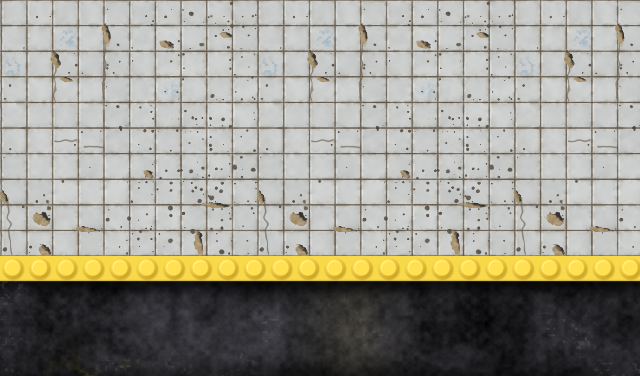
Give the GLSL for this texture, as a Shadertoy shader.

```glsl
// A worn tiled wall above a yellow strip of raised studs and a dark concrete face.
// The wall is a ten by ten tile panel repeated sideways; chips, specks, cracks
// and stains come from distance functions roughened by value noise.

#define WALL_Y 0.319
#define STRIP_Y 0.252
#define TILE vec2(0.0683, 0.0681)
#define PANEL 10.0
#define STUD_PITCH 0.0714
#define STUD_RADIUS 0.0265
#define GROUT_WIDTH 0.026
#define GROUT_COLOR vec3(0.36, 0.31, 0.25)
#define GLAZE_COLOR vec3(0.795, 0.805, 0.80)
#define CLAY_COLOR vec3(0.67, 0.59, 0.45)
#define STRIP_COLOR vec3(0.97, 0.85, 0.29)

float hash(vec2 p) {
    return fract(sin(dot(p, vec2(127.1, 311.7))) * 43758.5453);
}

float noise(vec2 p) {
    vec2 i = floor(p), f = fract(p);
    f = f * f * (3.0 - 2.0 * f);
    return mix(mix(hash(i), hash(i + vec2(1, 0)), f.x),
               mix(hash(i + vec2(0, 1)), hash(i + vec2(1, 1)), f.x), f.y);
}

float fbm(vec2 p) {
    float sum = 0.0, amp = 0.53;
    for (int i = 0; i < 4; i++) {
        sum += amp * noise(p);
        p = p * 2.03 + 17.3;
        amp *= 0.5;
    }
    return sum;
}

// Coverage of a thin wobbling line from a to b, in tile units
float crack(vec2 w, vec2 a, vec2 b, float aa) {
    w += 0.16 * (vec2(noise(w * 4.0), noise(w * 4.0 + 9.0)) - 0.5);
    vec2 ab = b - a;
    float h = clamp(dot(w - a, ab) / dot(ab, ab), 0.0, 1.0);
    return 1.0 - smoothstep(0.0, 0.02 + aa, length(w - a - ab * h));
}

float stain(vec2 w, vec2 center) {
    float fade = 1.0 - smoothstep(0.15, 0.5, length(w - center));
    return fade * smoothstep(0.4, 0.65, fbm(w * 9.0));
}

vec3 wall(vec2 p, float px) {
    vec2 t = (p - vec2(0.0033, WALL_Y)) / TILE;
    vec2 w = vec2(mod(t.x, PANEL), t.y);
    vec2 f = fract(w), edge = min(f, 1.0 - f);
    float aa = px / TILE.y, rough = fbm(w * 6.0), grime = fbm(w * 1.7 + 4.0);

    // Glaze with slight tone changes and blue stains
    vec3 col = GLAZE_COLOR + 0.025 * (hash(floor(w)) - 0.5) + 0.07 * (fbm(w * 2.5) - 0.5);
    float blue = stain(w, vec2(2.6, 8.5)) + stain(w, vec2(0.45, 7.4)) + 0.6 * stain(w, vec2(6.6, 6.45));
    col = mix(col, vec3(0.55, 0.67, 0.78), 0.6 * blue);

    // Grout lines, bevel light and the dirt gathered beside them
    vec2 line = 1.0 - smoothstep(vec2(GROUT_WIDTH - 0.5 * aa), vec2(GROUT_WIDTH + 0.5 * aa), edge);
    line *= vec2(0.5, 0.62) + 0.55 * vec2(grime, fbm(w * 2.2)) - 0.1;
    col += 0.07 * smoothstep(0.03, 0.06, f.x) * (1.0 - smoothstep(0.06, 0.12, f.x));
    float dirt = exp(-16.0 * min(edge.x, edge.y)) * smoothstep(0.35, 0.7, rough);
    dirt += exp(-11.0 * length(edge)) * grime;
    col = mix(col, vec3(0.43, 0.36, 0.28), clamp(0.5 * dirt, 0.0, 0.7));
    col = mix(col, GROUT_COLOR, clamp(max(line.x, line.y), 0.0, 1.0));

    // Hairline cracks and run marks
    float lines = crack(w, vec2(0.25, 2.2), vec2(0.4, 0.1), aa);
    lines = max(lines, crack(w, vec2(2.05, 4.5), vec2(2.9, 4.53), aa));
    lines = max(lines, crack(w, vec2(3.2, 4.3), vec2(4.0, 4.17), aa));
    lines = max(lines, crack(w, vec2(2.1, 7.4), vec2(2.08, 6.0), aa));
    lines = max(lines, crack(w, vec2(4.02, 8.3), vec2(4.0, 6.2), aa));
    col = mix(col, vec3(0.42, 0.36, 0.29), 0.65 * lines);

    // Scattered specks, thicker toward the right of each panel
    for (int i = 0; i < 2; i++) {
        float scale = 2.5 + 1.5 * float(i);
        vec2 q = w * scale, cell = floor(q) + 31.0 * float(i);
        vec2 d = fract(q) - 0.3 - 0.4 * vec2(hash(cell + 3.0), hash(cell + 7.0));
        float chance = mix(0.04, 0.22, smoothstep(3.0, 7.0, w.x)) * mix(1.0, 0.6, smoothstep(4.0, 9.0, w.y));
        float size = mix(0.07, 0.24, pow(hash(cell + 11.0), 3.0));
        float r = length(d) + 0.2 * (rough - 0.5);
        float speck = step(hash(cell), chance) * (1.0 - smoothstep(size - 0.05, size + 0.08, r));
        col = mix(col, mix(vec3(0.25, 0.22, 0.19), CLAY_COLOR, 0.4 * rough), 0.85 * speck);
    }

    // Large chips: center and half size, dark along the right and upper lip
    const vec4 chips[12] = vec4[12](
        vec4(2.12, 7.67, 0.16, 0.32), vec4(4.1, 8.6, 0.15, 0.42), vec4(6.42, 8.27, 0.24, 0.17),
        vec4(8.73, 8.63, 0.2, 0.14), vec4(7.7, 0.5, 0.16, 0.55), vec4(1.6, 1.43, 0.33, 0.28),
        vec4(3.33, 1.05, 0.42, 0.11), vec4(1.72, 0.2, 0.22, 0.2), vec4(0.1, 2.28, 0.12, 0.28),
        vec4(2.55, 6.88, 0.26, 0.1), vec4(5.75, 3.2, 0.17, 0.16), vec4(8.35, 1.98, 0.45, 0.11));
    for (int i = 0; i < 12; i++) {
        vec2 d = w - chips[i].xy;
        d.x = mod(d.x + 0.5 * PANEL, PANEL) - 0.5 * PANEL;
        d /= chips[i].zw;
        d.x += 0.45 * d.y;
        float r = length(d) + 1.1 * (rough - 0.5);
        float lip = smoothstep(0.0, 0.8, dot(d, vec2(0.7, 0.35)) + 0.9 * (fbm(w * 9.0) - 0.4));
        vec3 clay = mix(CLAY_COLOR + 0.2 * (rough - 0.5), vec3(0.22, 0.2, 0.18), lip);
        col = mix(col, clay, 1.0 - smoothstep(0.82, 1.12, r));
    }
    return col;
}

vec3 studStrip(vec2 p, float px) {
    vec2 d = vec2(mod(p.x - 0.034 + 0.5 * STUD_PITCH, STUD_PITCH) - 0.5 * STUD_PITCH, p.y - 0.2865);
    float r = length(d), light = dot(d, vec2(-0.6, 0.8)) / max(r, 0.001);
    float shadow = 1.0 - smoothstep(0.024, 0.032, length(d - vec2(0.0015, -0.003)));
    vec3 col = mix(STRIP_COLOR, vec3(0.76, 0.61, 0.22), 0.75 * shadow);
    vec3 rim = vec3(0.92, 0.76, 0.22) + 0.1 * light;
    col = mix(col, rim, 1.0 - smoothstep(STUD_RADIUS - px, STUD_RADIUS + px, r));
    col = mix(col, vec3(1.0, 0.88, 0.32), 1.0 - smoothstep(0.0195 - px, 0.0195 + px, r));
    col += vec3(0.08, 0.1, 0.2) * exp(-pow((r - 0.0195) / 0.002, 2.0)) * (0.5 + 0.5 * light);
    return col * mix(0.82, 1.0, smoothstep(STRIP_Y, STRIP_Y + 0.006, p.y));
}

vec3 concrete(vec2 p) {
    float cloud = fbm(p * vec2(6.0, 8.0) + 2.0), streak = fbm(vec2(p.x * 28.0, p.y * 5.0));
    float pale = exp(-dot(p - vec2(0.47, 0.15), p - vec2(0.47, 0.15)) * 40.0);
    pale += exp(-pow((p.x - 0.88) * 4.0, 2.0) - pow((p.y - 0.12) * 9.0, 2.0));
    float tone = 0.03 + 0.22 * cloud + 0.1 * (streak - 0.5) + 0.075 * pale;
    tone += 0.14 * (fbm(p * 65.0) - 0.5);
    tone *= smoothstep(-0.09, 0.07, p.y) * (1.0 - 0.65 * smoothstep(0.2, 0.252, p.y));
    float warm = exp(-pow((p.x - 0.93) * 9.0, 2.0));
    vec3 col = tone * mix(vec3(1.0, 0.98, 1.08), vec3(1.06, 1.02, 0.94), warm);
    float pebble = smoothstep(0.7, 0.85, noise(p * 120.0)) * smoothstep(0.5, 0.7, cloud);
    col += 0.07 * pebble;
    float moss = exp(-pow((p.x - 0.25) * 9.0, 2.0) - p.y * 28.0) * smoothstep(0.45, 0.65, fbm(p * 30.0));
    return col + moss * vec3(0.12, 0.12, 0.0);
}

void mainImage(out vec4 fragColor, in vec2 fragCoord) {
    vec2 p = fragCoord / iResolution.y;
    float px = 1.0 / iResolution.y;
    vec3 col = mix(concrete(p), studStrip(p, px), smoothstep(STRIP_Y - 0.5 * px, STRIP_Y + 0.5 * px, p.y));
    col = mix(col, wall(p, px), smoothstep(WALL_Y - 0.5 * px, WALL_Y + 0.5 * px, p.y));
    fragColor = vec4(clamp(col, 0.0, 1.0), 1.0);
}
```
